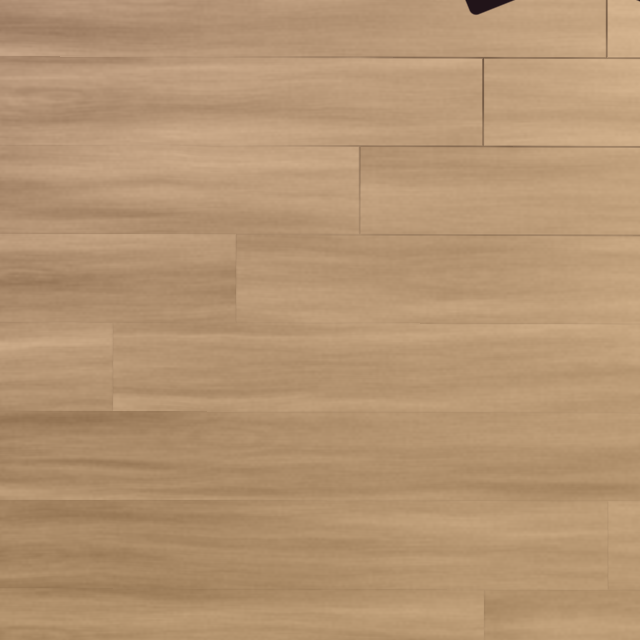
Give the GLSL for this texture, as a WebGL 2 fragment shader.

```glsl
#version 300 es
precision highp float;

uniform vec2 u_resolution;
out vec4 fragColor;

float hash(vec2 p) {
    return fract(sin(dot(p, vec2(127.1, 311.7))) * 43758.5453);
}

float noise(vec2 p) {
    vec2 i = floor(p), f = fract(p);
    f = f * f * (3.0 - 2.0 * f);
    return mix(mix(hash(i), hash(i + vec2(1, 0)), f.x),
               mix(hash(i + vec2(0, 1)), hash(i + vec2(1, 1)), f.x), f.y);
}

float fbm(vec2 p) {
    float sum = 0.0, amp = 0.533;
    for (int i = 0; i < 4; i++) {
        sum += amp * noise(p);
        p = p * 2.03 + 17.3;
        amp *= 0.5;
    }
    return sum;
}

// Tone offset of the wood, with fibres running along x
float woodGrain(vec2 p, vec2 plank, vec2 local) {
    vec2 seed = 40.0 * vec2(hash(plank), hash(plank + 5.7));
    vec2 q = p;
    q.y += 0.028 * (fbm(p * vec2(3.0, 9.0) + seed) - 0.5);

    float bands = fbm(q * vec2(1.6, 17.0) + seed) - 0.5;
    float streaks = fbm(q * vec2(4.0, 65.0) + seed.yx) - 0.5;
    float fibres = noise(q * vec2(45.0, 260.0)) - 0.5;
    float veins = smoothstep(0.66, 0.92, noise(q * vec2(2.6, 42.0) + seed + 9.0));
    veins *= smoothstep(0.3, 0.7, noise(p * vec2(5.0, 12.0) + seed));

    // Faint nested arches around a random heart in each plank
    vec2 heart = vec2(0.2 + 0.6 * hash(plank + 2.3), 0.25 + 0.4 * hash(plank + 8.1));
    vec2 r = (local - heart) * vec2(7.0, 3.2);
    float arches = sin(22.0 * length(r) + 7.0 * fbm(p * vec2(9.0, 30.0)));
    arches *= exp(-1.6 * dot(r, r));

    return 0.85 * bands + 0.5 * streaks + 0.09 * fibres - 0.2 * veins + 0.05 * arches;
}

float segment(vec2 p, vec2 a, vec2 b) {
    vec2 ab = b - a;
    return length(p - a - ab * clamp(dot(p - a, ab) / dot(ab, ab), 0.0, 1.0));
}

void main() {
    vec2 p = gl_FragCoord.xy / u_resolution;
    float px = 1.0 / min(u_resolution.x, u_resolution.y);

    // Planks: every row steps its end joint to the left
    float rowPos = (0.909 - p.y + 0.003 * (1.0 - p.x)) / 0.1385 + 1.0;
    float row = floor(rowPos);
    float along = (p.x - 0.948 + 0.193 * row) / 1.16;
    vec2 plank = vec2(row, floor(along));
    vec2 local = vec2(fract(along), fract(rowPos));

    // Light falls from the upper right
    float tone = 0.27 + 0.22 * p.x + 0.13 * p.y + 0.28 * p.x * p.y;
    tone += mix(1.15, 0.65, p.x) * woodGrain(p, plank, local);
    tone += 0.12 * (hash(plank + 3.1) - 0.5);

    vec3 color = mix(vec3(0.61, 0.485, 0.355), vec3(0.83, 0.70, 0.555), clamp(tone, -0.25, 1.15));
    color.b += 0.03 * p.y * (1.0 - p.x) - 0.012 * (1.0 - p.y);
    color += 0.018 * (noise(p * 190.0) - 0.5);

    // Seams, fading out away from the light
    float rowEdge = min(local.y, 1.0 - local.y) * 0.1385;
    float endEdge = min(local.x, 1.0 - local.x) * 1.16;
    float lit = smoothstep(0.45, 0.85, p.y) * smoothstep(0.32, 0.75, p.x);
    float rowSeam = 1.0 - smoothstep(0.0004, 0.0006 + 1.2 * px, rowEdge);
    float endSeam = 1.0 - smoothstep(0.0004, 0.0006 + 1.2 * px, endEdge);
    float seam = max(rowSeam * (0.04 + 0.5 * lit), endSeam * (0.06 + 0.6 * lit));
    seam *= 0.7 + 0.6 * noise(p * 25.0);
    color = mix(color, vec3(0.36, 0.27, 0.20), seam);

    // Dark feet reaching in at the top edge
    float foot = segment(p, vec2(0.744, 0.988), vec2(0.84, 1.026)) - 0.011;
    foot = min(foot, segment(p, vec2(0.735, 1.01), vec2(0.744, 0.988)) - 0.011);
    foot = min(foot, segment(p, vec2(0.75, 1.01), vec2(0.80, 1.025)) - 0.014);
    foot = min(foot, segment(p, vec2(0.99, 1.014), vec2(1.03, 0.997)) - 0.011);
    color = mix(color, vec3(0.13, 0.08, 0.10), 1.0 - smoothstep(-px, px, foot));

    fragColor = vec4(color, 1.0);
}
```
